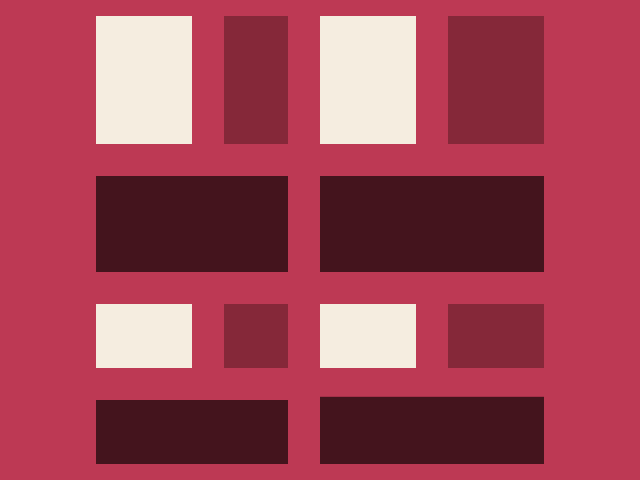
Reproduce this background procedurally as a WebGL 2 fragment shader.

```glsl
#version 300 es
precision highp float;

uniform vec2 u_resolution;
out vec4 outColor;

// Smoothed coverage of an axis-aligned panel, in grid units
float panel(vec2 p, vec2 lo, vec2 hi, vec2 pixel) {
  vec2 inside = clamp(min(p - lo, hi - p) / pixel + 0.5, 0.0, 1.0);
  return inside.x * inside.y;
}

void main() {
  // The canvas is a grid of 20 by 15 cells
  vec2 pixel = vec2(20.0, 15.0) / u_resolution;
  vec2 p = gl_FragCoord.xy * pixel;

  vec3 cream = vec3(0.96, 0.93, 0.88);
  vec3 wine = vec3(0.52, 0.155, 0.225);
  vec3 maroon = vec3(0.265, 0.08, 0.112);
  vec3 color = vec3(0.74, 0.222, 0.33);

  // Two columns by two bands, each with a split row above a solid row
  for (int i = 0; i < 4; i++) {
    float column = float(i % 2);
    float band = float(i / 2);
    float left = 3.0 + 7.0 * column;
    float right = 9.0 + 8.0 * column;

    // Split row: cream panel beside a wine panel
    float low = 10.5 - 7.0 * band;
    float high = 14.5 - 9.0 * band;
    color = mix(color, cream, panel(p, vec2(left, low), vec2(left + 3.0, high), pixel));
    color = mix(color, wine, panel(p, vec2(left + 4.0, low), vec2(right, high), pixel));

    // Solid row: the lower right panel rises slightly higher
    low = 6.5 - 6.0 * band;
    high = 9.5 - 7.0 * band + 0.1 * column * band;
    color = mix(color, maroon, panel(p, vec2(left, low), vec2(right, high), pixel));
  }

  outColor = vec4(color, 1.0);
}
```
